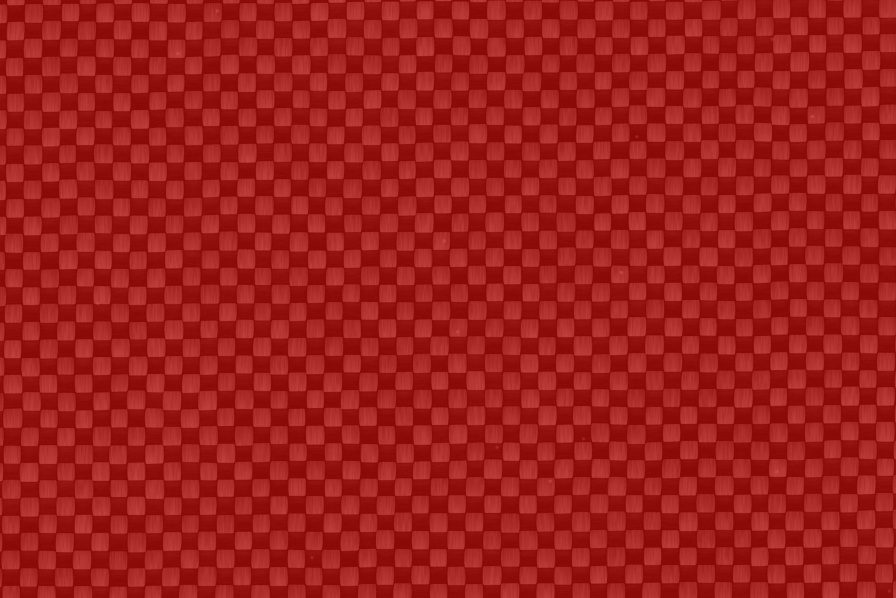
Give the GLSL for this texture, as a Shadertoy shader.

```glsl
#define CELLS vec2(50.3, 33.9)
#define ANCHOR vec2(0.374, 0.656)
#define SLANT vec2(0.009, 0.006)
#define FLOAT_HALF vec2(0.475, 0.52)
#define CORNER 0.07
#define WOBBLE 0.05
#define STREAK 0.26
#define SHADOW_RED vec3(0.54, 0.04, 0.03)
#define BRIGHT_RED vec3(0.73, 0.23, 0.22)

float hash(vec2 p) {
    vec3 q = fract(p.xyx * vec3(0.1031, 0.1030, 0.0973));
    q += dot(q, q.yzx + 33.33);
    return fract((q.x + q.y) * q.z);
}

float noise(vec2 p) {
    vec2 i = floor(p), f = fract(p);
    f = f * f * (3.0 - 2.0 * f);
    return mix(mix(hash(i), hash(i + vec2(1, 0)), f.x),
               mix(hash(i + vec2(0, 1)), hash(i + vec2(1, 1)), f.x), f.y);
}

float roundBox(vec2 p, vec2 halfSize, float radius) {
    vec2 d = abs(p) - halfSize + radius;
    return length(max(d, 0.0)) + min(max(d.x, d.y), 0.0) - radius;
}

// Horizontal yarn seen in the recesses: paler along its upper side
float recessTone(vec2 g) {
    vec2 f = fract(g) - 0.5;
    float crown = smoothstep(-0.15, 0.5, f.y) * (1.0 - 2.4 * f.x * f.x);
    float fibres = noise(g * vec2(2.0, 14.0)) - 0.5;
    return 0.04 + 0.20 * crown + 0.09 * fibres + 0.07 * (hash(floor(g)) - 0.5);
}

// Raised vertical yarn: fine lengthwise fibres, paler towards its lower end
float floatTone(vec2 p, vec2 id, vec2 g) {
    float fibres = noise(vec2(g.x * 13.0, g.y * 1.6) + id * 3.7) - 0.5;
    float tone = 0.79 - 0.32 * p.y - 0.55 * p.x * p.x;
    return tone + STREAK * fibres + 0.16 * (hash(id + 71.0) - 0.5);
}

void mainImage(out vec4 fragColor, in vec2 fragCoord) {
    vec2 uv = fragCoord / iResolution.xy;
    float aa = CELLS.y / iResolution.y;

    // Slightly skewed weave grid with slow drift of the yarns
    vec2 g = (uv - ANCHOR) * CELLS;
    g -= SLANT * g.yx;
    g += 0.5 + WOBBLE * (vec2(noise(g * 0.35 + 40.0), noise(g * 0.35 + 90.0)) - 0.5) * 2.0;

    float tone = recessTone(g);

    // Raised yarns sit on alternate cells and overlap their neighbours a little
    vec2 cell = floor(g);
    for (int j = -1; j <= 1; j++)
    for (int i = -1; i <= 1; i++) {
        vec2 id = cell + vec2(i, j);
        if (mod(id.x + id.y, 2.0) > 0.5) continue;
        vec2 jitter = vec2(hash(id + 11.0), hash(id + 37.0)) - 0.5;
        vec2 p = g - id - 0.5 - 0.06 * jitter;
        vec2 halfSize = FLOAT_HALF + 0.05 * (hash(id + 53.0) - 0.5);
        halfSize.x += 0.03 - 0.15 * p.y * p.y;
        float d = roundBox(p, halfSize, CORNER);
        tone -= 0.10 * smoothstep(0.14, 0.0, d) * step(0.0, d);
        float cover = smoothstep(0.5 * aa + 0.02, -0.5 * aa - 0.02, d);
        tone = mix(tone, floatTone(p, id, g), cover);
    }

    // Rare pale lint specks
    vec2 lintCell = floor(g * 0.5);
    vec2 lintPos = vec2(hash(lintCell + 5.0), hash(lintCell + 19.0)) * 0.8 + 0.1;
    float lint = smoothstep(0.07, 0.02, length(fract(g * 0.5) - lintPos));
    tone += 0.45 * lint * step(0.96, hash(lintCell + 83.0));

    // Fine grain and broad unevenness
    tone += 0.05 * (noise(g * 9.0) - 0.5) + 0.06 * (noise(uv * 5.0) - 0.5);
    fragColor = vec4(mix(SHADOW_RED, BRIGHT_RED, clamp(tone, 0.0, 1.2)), 1.0);
}
```
